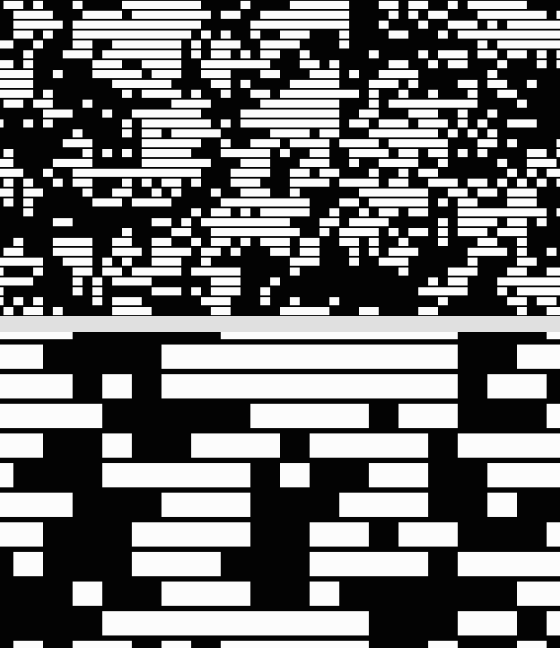
Top, the full canvas; bottom, a detail of the centre.
Reproduce this pattern procedurally as a Shadertoy shader.

```glsl
// Rows of random white blocks on black that merge into bars, split by thin gaps.

const float ROWS = 32.0;          // rows down the canvas; cells are square
const float BAR_HEIGHT = 0.82;    // share of a row filled by a bar
const float FILL = 0.49;          // share of cells switched on
const float CLUSTER_SIZE = 3.0;   // cells per clump of like values
const float CLUSTER_WEIGHT = 1.25; // clumping against plain randomness
const vec3 BACKGROUND = vec3(0.01);
const vec3 BAR_COLOR = vec3(0.99);

// Integer hash of a lattice point, 0 to 1
float hash(vec2 p, uint seed) {
    uvec2 q = uvec2(ivec2(floor(p)) + 4096);
    uint h = q.x * 1597334677u ^ q.y * 3812015801u ^ seed * 2654435769u;
    h = (h ^ (h >> 16)) * 2146121005u;
    h = (h ^ (h >> 15)) * 2221713035u;
    h ^= h >> 16;
    return float(h >> 8) / 16777216.0;
}

// Smooth value noise
float valueNoise(vec2 p, uint seed) {
    vec2 i = floor(p);
    vec2 f = smoothstep(0.0, 1.0, p - i);
    float low = mix(hash(i, seed), hash(i + vec2(1, 0), seed), f.x);
    float high = mix(hash(i + vec2(0, 1), seed), hash(i + vec2(1, 1), seed), f.x);
    return mix(low, high, f.y);
}

// 1 where a cell is on, 0 where it is off
float cellState(vec2 cell) {
    float clump = valueNoise((cell + 0.5) / CLUSTER_SIZE, 7u);
    float level = hash(cell, 3u) + CLUSTER_WEIGHT * (clump - 0.5);
    return step(level, FILL);
}

void mainImage(out vec4 fragColor, in vec2 fragCoord) {
    // Cell units, with columns centred on the canvas
    float pixel = ROWS / iResolution.y;
    vec2 p = vec2(fragCoord.x - 0.5 * iResolution.x, fragCoord.y) * pixel;
    float row = floor(p.y);

    // Blend the two cells beside the nearest column boundary
    float boundary = floor(p.x + 0.5);
    float side = clamp((p.x - boundary) / pixel + 0.5, 0.0, 1.0);
    float on = mix(cellState(vec2(boundary - 1.0, row)),
                   cellState(vec2(boundary, row)), side);

    // Trim each row to the bar height
    float edge = abs(p.y - row - 0.5) - 0.5 * BAR_HEIGHT;
    float bar = clamp(0.5 - edge / pixel, 0.0, 1.0);

    fragColor = vec4(mix(BACKGROUND, BAR_COLOR, on * bar), 1.0);
}
```
